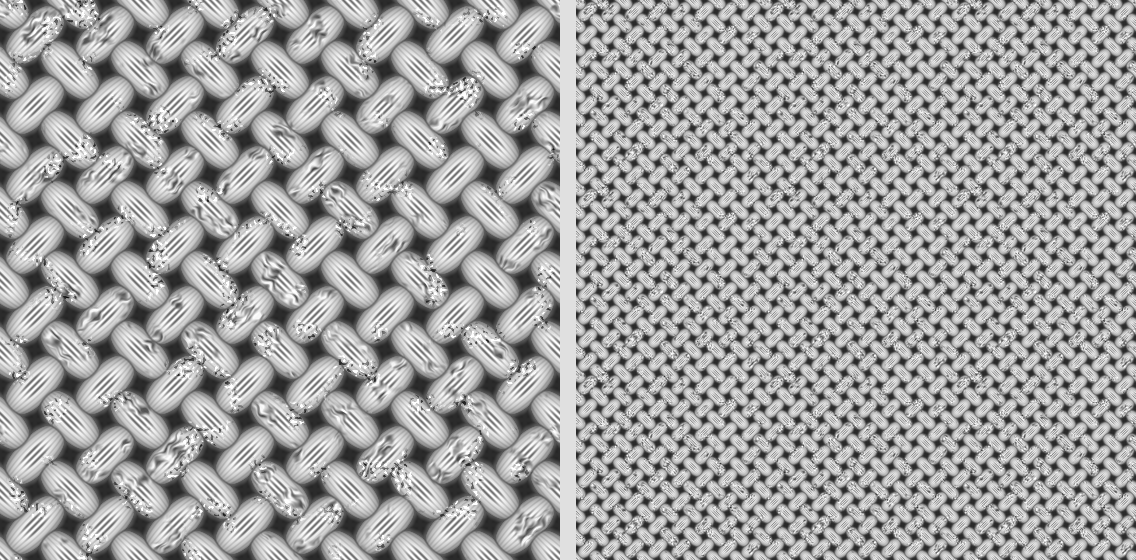
Left: one tile. Right: repeated 3 by 3.
This texture is drawn by a Shadertoy shader. Its source:

```glsl
#define REPEATS 8.0
#define HALF_LENGTH 0.53
#define HALF_WIDTH 0.26
#define GROOVE_STEP 0.27
#define GROOVE_WIDTH 0.026
#define EDGE_GREY 0.33
#define CROWN_GREY 0.97
#define GAP_GREY 0.15
#define WORN_SHARE 0.55
#define SMUDGE_STRENGTH 0.85
#define SPECK_STRENGTH 0.4

const float TAU = 6.2831853;

float hash(vec2 p) {
    vec3 q = fract(vec3(p.xyx) * 0.1031);
    q += dot(q, q.yzx + 33.33);
    return fract((q.x + q.y) * q.z);
}

float cornerSlope(vec2 corner, vec2 offset, float period) {
    float angle = TAU * hash(mod(corner, period) + 7.0);
    return dot(vec2(cos(angle), sin(angle)), offset);
}

// Gradient noise, about -1 to 1, wrapping after a whole period
float gradientNoise(vec2 p, float period) {
    vec2 i = floor(p), f = p - i;
    vec2 w = f * f * f * (f * (f * 6.0 - 15.0) + 10.0);
    vec2 e = vec2(1.0, 0.0);
    float low = mix(cornerSlope(i, f, period),
                    cornerSlope(i + e, f - e, period), w.x);
    float high = mix(cornerSlope(i + e.yx, f - e.yx, period),
                     cornerSlope(i + e, f - e, period), 0.0);
    high = mix(cornerSlope(i + e.yx, f - e.yx, period),
               cornerSlope(i + e.xx, f - e.xx, period), w.x);
    return 1.4 * mix(low, high, w.y);
}

// Rounded strand outline: 0 on the crown, 1 on the rim
float strandRim(vec2 s) {
    return pow(abs(s.x) / HALF_LENGTH, 2.6) + pow(s.y / HALF_WIDTH, 2.0);
}

// Grooves that draw together towards the strand ends
float grooves(vec2 s, float pixel) {
    float along = min(abs(s.x) / HALF_LENGTH, 1.0);
    float width = HALF_WIDTH * sqrt(1.0 - 0.75 * along * along);
    float across = s.y / width;
    float gap = abs(fract(across / GROOVE_STEP + 0.5) - 0.5) * GROOVE_STEP * width;
    float taper = 1.0 - smoothstep(0.1, 0.62, along);
    float central = (1.0 - smoothstep(0.35, 0.45, abs(across))) * taper;
    float lineWidth = GROOVE_WIDTH * mix(0.6, 1.0, central) + 0.5 * pixel;
    float line = 1.0 - smoothstep(0.0, lineWidth, gap);
    return line * mix(0.13, 0.58, central) * (1.0 - smoothstep(0.75, 1.0, along));
}

// Grey of one strand; s is (along, across), id its wrapped cell
float strandGrey(vec2 s, vec2 id, vec2 p, float rim, float pixel) {
    float grey = mix(EDGE_GREY, CROWN_GREY, sqrt(max(1.0 - rim, 0.0)));
    grey += 0.05 * (1.0 - smoothstep(0.0, 0.35, rim));
    grey *= 1.0 - grooves(s, pixel);

    // Smeared patches with streaks along the strand
    float worn = step(1.0 - WORN_SHARE, hash(id + 3.7));
    float patches = gradientNoise(p * 3.0, REPEATS * 3.0);
    float smudge = worn * smoothstep(0.08, 0.4, patches) * (1.0 - smoothstep(0.45, 0.95, rim));
    vec2 shift = 40.0 * vec2(hash(id + 11.3), hash(id + 23.9));
    float warp = gradientNoise(s * 7.0 + shift, 256.0);
    float streak = gradientNoise(vec2(s.x * 6.0, s.y * 19.0 + warp) + shift, 256.0);
    grey = mix(grey, clamp(0.66 + 0.7 * streak, 0.25, 1.0), smudge * SMUDGE_STRENGTH);

    // Clusters of pits and bright grains
    float cluster = smoothstep(0.2, 0.5, gradientNoise(p * 2.0 + 5.0, REPEATS * 2.0));
    float grain = gradientNoise(p * 18.0, REPEATS * 18.0);
    float speck = smoothstep(0.25, 0.5, abs(grain)) * sign(grain);
    return grey - SPECK_STRENGTH * cluster * speck * (1.0 - smoothstep(0.8, 1.0, rim));
}

void mainImage(out vec4 fragColor, in vec2 fragCoord) {
    vec2 p = fragCoord / iResolution.xy * REPEATS;
    float pixel = REPEATS / iResolution.y;

    // Two crossing sets of strands, half a cell apart
    float rim[2];
    float grey[2];
    for (int k = 0; k < 2; k++) {
        float side = float(k);
        vec2 cell = floor(p + 0.5 - 0.5 * side);
        vec2 q = p - cell - 0.5 * side;
        vec2 axis = vec2(1.0, 2.0 * side - 1.0) * sqrt(0.5);
        vec2 s = vec2(dot(q, axis), dot(q, vec2(-axis.y, axis.x)));
        rim[k] = strandRim(s);
        grey[k] = strandGrey(s, mod(cell, REPEATS) + 17.0 * side, p, rim[k], pixel);
    }

    // The higher strand shows, with a dark crease where they meet
    float lead = rim[1] - rim[0];
    float nearest = min(rim[0], rim[1]);
    float shade = mix(grey[1], grey[0], smoothstep(-5.0 * pixel, 5.0 * pixel, lead));
    float crease = 1.0 - smoothstep(0.0, 0.3, abs(lead));
    shade *= 1.0 - 0.3 * crease * (1.0 - smoothstep(0.85, 1.1, nearest));

    // Shadowed gaps with a faint grid
    vec2 grid = cos(TAU * 6.0 * p);
    float gap = mix(EDGE_GREY, GAP_GREY, smoothstep(0.95, 1.6, nearest));
    gap += 0.02 * max(grid.x, grid.y);
    shade = mix(shade, gap, smoothstep(1.0 - 4.0 * pixel, 1.0 + 4.0 * pixel, nearest));
    fragColor = vec4(vec3(clamp(shade, 0.0, 1.0)), 1.0);
}
```
